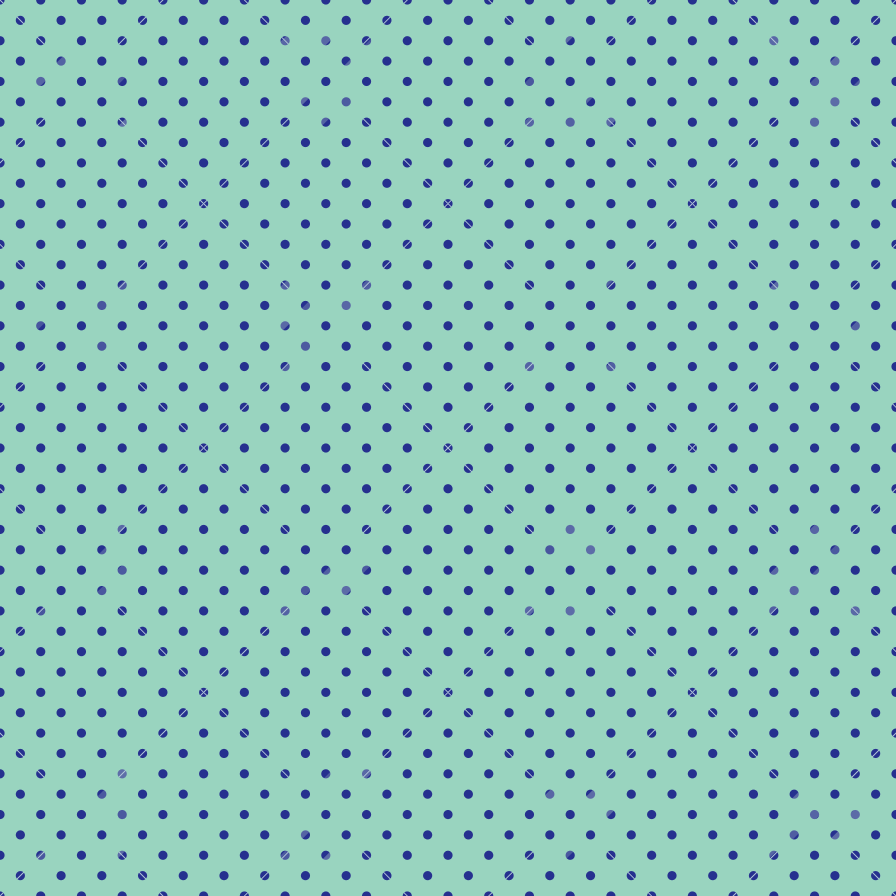
Write a three.js fragment shader that draws this pattern.

```glsl
// Staggered navy polka dots on mint, some scratched or partly faded.
varying vec2 vUv;

const float REPEATS = 22.0;       // dot cells across and down
const float DOT_RADIUS = 0.112;   // lengths below are in cells
const float WEAR_PERIOD = 6.0;    // spacing of the wear marks
const vec2 FADE_ORIGIN = vec2(2.0);
const vec2 SCRATCH_ORIGIN = vec2(5.0);
const float SCRATCH_REACH = 2.15;
const float SCRATCH_WIDTH = 0.022;
const float FADE_CHANCE = 0.36;

const vec3 MINT = vec3(0.60, 0.83, 0.75);
const vec3 NAVY = vec3(0.15, 0.19, 0.56);
const vec3 FADED = vec3(0.37, 0.43, 0.66);
const vec3 SCRATCH = vec3(0.72, 0.80, 0.86);

float hash(vec2 p, float seed) {
  vec3 q = fract(vec3(p.xyx + seed) * vec3(0.1031, 0.1030, 0.0973));
  q += dot(q, q.yzx + 33.33);
  return fract((q.x + q.y) * q.z);
}

// Coverage of the region where the signed distance is negative.
float fill(float distance, float pixel) {
  return clamp(0.5 - distance / pixel, 0.0, 1.0);
}

// Centre of the closest dot: cell corners and cell middles.
vec2 nearestDot(vec2 p) {
  vec2 corner = floor(p + 0.5);
  vec2 middle = floor(p) + 0.5;
  return distance(p, corner) < distance(p, middle) ? corner : middle;
}

// Offset from the closest wear mark of a lattice.
vec2 wearOffset(vec2 p, vec2 origin) {
  float halfPeriod = 0.5 * WEAR_PERIOD;
  return mod(p - origin + halfPeriod, WEAR_PERIOD) - halfPeriod;
}

// Thin diagonal cross, clipped to its reach.
float scratchCross(vec2 p, float pixel) {
  vec2 arm = abs(wearOffset(p, SCRATCH_ORIGIN));
  float across = (arm.x - arm.y) * 0.7071;
  float halfWidth = 0.5 * SCRATCH_WIDTH;
  float line = fill(across - halfWidth, pixel) - fill(across + halfWidth, pixel);
  return line * fill(max(arm.x, arm.y) - SCRATCH_REACH, pixel);
}

// Diagonal slice of a dot that has faded, in small clusters.
float fadedSlice(vec2 local, vec2 id, float pixel) {
  vec2 offset = abs(wearOffset(id, FADE_ORIGIN));
  float inCluster = step(max(offset.x, offset.y), 1.1);
  float chosen = step(hash(id, 3.0), FADE_CHANCE);
  float side = hash(id, 11.0) < 0.5 ? -1.0 : 1.0;
  float cut = mix(-0.05, 0.13, hash(id, 23.0));
  float across = side * (local.x - local.y) * 0.7071;
  float strength = mix(0.6, 1.0, hash(id, 37.0));
  return inCluster * chosen * strength * fill(across - cut, pixel);
}

void main() {
  vec2 p = vUv * REPEATS;
  float pixel = max(fwidth(p.x), 0.0001);
  vec2 center = nearestDot(p);
  vec2 local = p - center;
  vec2 id = mod(center, REPEATS);

  // Worn ink, then the dot over the ground.
  vec3 ink = mix(NAVY, FADED, fadedSlice(local, id, pixel));
  ink = mix(ink, SCRATCH, scratchCross(p, pixel));
  float dotMask = fill(length(local) - DOT_RADIUS, pixel);
  gl_FragColor = vec4(mix(MINT, ink, dotMask), 1.0);
}
```
